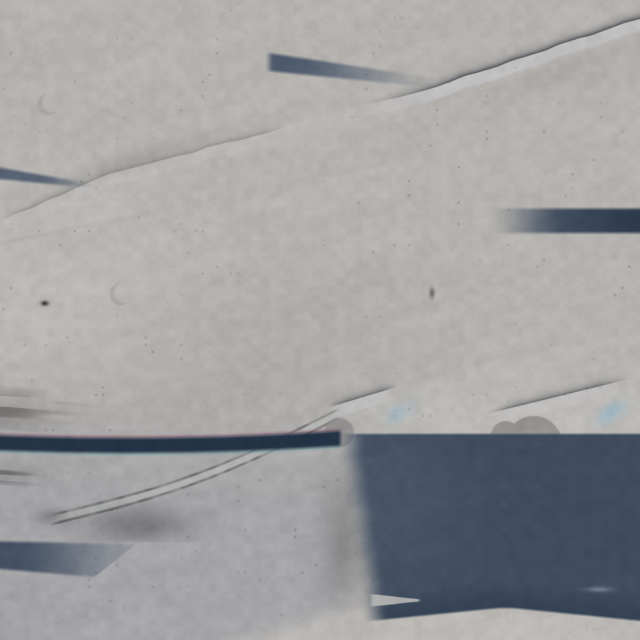
Give the GLSL for this texture, as a three.js fragment shader.

```glsl
// Weathered concrete slabs with slanted joints, crossed by blue-grey shadows.
varying vec2 vUv;

float hash(vec2 p) {
  return fract(sin(dot(p, vec2(127.1, 311.7))) * 43758.5453);
}

float noise(vec2 p) {
  vec2 i = floor(p), f = fract(p);
  f = f * f * (3.0 - 2.0 * f);
  return mix(mix(hash(i), hash(i + vec2(1, 0)), f.x),
             mix(hash(i + vec2(0, 1)), hash(i + 1.0), f.x), f.y);
}

float fbm(vec2 p) {
  float sum = 0.0, amp = 0.5;
  for (int i = 0; i < 4; i++) {
    sum += amp * noise(p);
    p = p * 2.03 + 7.3;
    amp *= 0.5;
  }
  return sum;
}

// falls from 1 to 0 between a and b
float fall(float a, float b, float x) {
  return 1.0 - smoothstep(a, b, x);
}

// 1 between a and b, with soft ends
float span(float x, float a, float b, float soft) {
  return smoothstep(a - soft, a + soft, x) * fall(b - soft, b + soft, x);
}

// 1 inside half-width w around zero
float band(float d, float w) {
  return fall(w - 0.004, w + 0.004, abs(d));
}

// soft elliptical spot
float spot(vec2 p, float cx, float cy, float rx, float ry) {
  vec2 q = (p - vec2(cx, cy)) / vec2(rx, ry);
  return exp(-dot(q, q));
}

float disc(vec2 p, float cx, float cy, float r) {
  return fall(r - 0.002, r + 0.002, length(p - vec2(cx, cy)));
}

// dark lip over a pale face; d is the height above the joint
vec3 joint(vec3 col, float d, float dark, float pale) {
  col = mix(col, vec3(0.77, 0.77, 0.78), pale * span(d, -0.02, 0.0, 0.003));
  float lip = smoothstep(-0.002, 0.001, d) * exp(-max(d, 0.0) / 0.005);
  return mix(col, vec3(0.24, 0.25, 0.28), dark * lip);
}

void main() {
  vec2 p = vUv;
  float x = p.x, y = p.y;
  vec3 shade = vec3(0.25, 0.30, 0.37), deep = vec3(0.14, 0.20, 0.27);

  // concrete tone, cooler towards the lower left
  vec3 col = vec3(0.71, 0.70, 0.685) + 0.025 * spot(p, 0.1, 0.54, 0.25, 0.14);
  col = mix(col, vec3(0.645, 0.645, 0.655), fall(0.2, 0.47, y + 0.06 * x) * fall(0.5, 0.62, x));
  col -= 0.03 * spot(p, 0.42, 0.45, 0.25, 0.13);
  col += 0.04 * spot(p, 0.8, 0.35, 0.25, 0.06);
  col = mix(col, vec3(0.735, 0.725, 0.71), fall(0.03, 0.07, y + 0.3 * max(0.55 - x, 0.0)));

  // long slanted joint and a faint one below it
  float d = y - 0.655 - 0.44 * min(x, 0.156) - 0.27 * clamp(x - 0.156, 0.0, 0.524) - 0.335 * max(x - 0.68, 0.0);
  d += 0.003 * (noise(vec2(x * 40.0, 2)) - 0.5);
  float strong = smoothstep(0.55, 0.72, x);
  col = joint(col, d, 0.3 * span(x, 0.02, 0.43, 0.03) + 0.85 * strong, 0.2 + 0.5 * strong);
  col -= 0.05 * spot(vec2(x, d), 0.22, 0.012, 0.13, 0.014);
  col -= 0.03 * spot(vec2(x, d), 0.9, -0.045, 0.15, 0.025);
  col -= 0.03 * band(y - 0.62 - 0.2 * x, 0.003) * fall(0.05, 0.3, x);

  // short joints above the large shadow
  float reach = span(x, 0.523, 0.61, 0.015);
  col = joint(col, y - 0.366 - 0.3 * (x - 0.52), 0.65 * reach, 0.55 * reach);
  reach = span(x, 0.78, 0.96, 0.03);
  col = joint(col, y - 0.355 - 0.245 * (x - 0.765), 0.65 * reach, 0.45 * reach);

  // narrow double crack
  d = y - 0.193 - 0.375 * (x - 0.1) + 0.018 * sin((x - 0.1) * 7.3);
  reach = span(x, 0.085, 0.525, 0.01);
  col = mix(col, vec3(0.73, 0.74, 0.73), 0.5 * reach * band(d, 0.006));
  col -= 0.18 * reach * fall(0.0, 0.004, abs(abs(d) - 0.007)) * (0.5 + noise(p * 90.0));
  col -= 0.13 * spot(p, 0.08, 0.193, 0.025, 0.012);

  // paired blue stains and crescents, then domes
  for (int i = 0; i < 2; i++) {
    float k = float(i);
    vec2 q = p - vec2(0.625 + 0.332 * k, 0.355);
    q.x -= 0.7 * q.y;
    col = mix(col, vec3(0.59, 0.70, 0.75), 0.75 * spot(q, 0.0, 0.0, 0.018, 0.017) * (0.5 + noise(p * 60.0)));
    q = p - vec2(0.075 + 0.113 * k, 0.837 - 0.297 * k);
    col -= 0.055 * disc(q, 0.0, 0.0, 0.017) * (1.0 - disc(q, 0.007, 0.003, 0.016));
  }
  float dome = max(disc(p, 0.834, 0.305, 0.045), disc(p, 0.79, 0.319, 0.023));
  col = mix(col, vec3(0.56, 0.55, 0.55), 0.85 * max(dome, disc(p, 0.53, 0.324, 0.023)));

  // feathered streaks and a smudge
  float streak = smoothstep(0.45, 0.8, noise(vec2(x * 7.0, y * 130.0 + x * 9.0)));
  col -= (0.06 + 0.17 * streak) * (spot(p, 0.0, 0.36, 0.09, 0.028) + spot(p, 0.0, 0.263, 0.07, 0.02));
  col -= 0.17 * spot(p, 0.215, 0.18, 0.075, 0.028) * smoothstep(0.15, 0.156, y);

  // tapered shadow bars
  float bar = band(y - 0.903 + 0.125 * (x - 0.42), 0.014 - 0.025 * (x - 0.42));
  col = mix(col, shade + 0.06, bar * smoothstep(0.413, 0.428, x) * fall(0.44, 0.71, x));
  bar = band(y - 0.729 + 0.135 * x, 0.009 - 0.04 * x);
  col = mix(col, shade + 0.05, 0.9 * bar * fall(0.06, 0.16, x));
  bar = band(y - 0.655, 0.019) * smoothstep(0.755, 0.89, x);
  col = mix(col, mix(shade, deep, 0.6 * smoothstep(0.85, 1.0, x)), bar);
  bar = span(y, 0.111 - 0.085 * x, 0.154 - 0.02 * x, 0.004) * fall(-0.003, 0.003, x - 0.15 - 1.25 * (y - 0.1));
  col = mix(col, shade + 0.02, bar * (1.0 - 0.75 * smoothstep(0.02, 0.2, x)));

  // large shadow with a blurred left side and a bent lower edge
  float left = 0.538 + 0.14 * (0.322 - y) - 0.008 * noise(vec2(3, y * 35.0));
  float side = smoothstep(left - 0.012, left + 0.035, x);
  float base = 0.05 - 0.1 * max(abs(x - 0.79) - 0.01, 0.0);
  col -= 0.12 * spot(p, 0.54, 0.16, 0.035, 0.1) * (1.0 - side);
  vec3 inner = shade + 0.04 * spot(p, 0.6, 0.22, 0.12, 0.12);
  inner = mix(inner, deep, 0.4 * fall(base, base + 0.05, y));
  col = mix(col, inner, side * span(y, base, 0.322, 0.003));
  float gap = fall(0.0, 0.003, abs(y - 0.062) - 0.008 * fall(0.57, 0.67, x));
  col = mix(col, vec3(0.67), gap * span(x, 0.58, 0.655, 0.004));
  col += 0.18 * spot(p, 0.935, 0.079, 0.02, 0.004);

  // long dark band with coloured fringes
  d = y - 0.308 + 0.04 * x - 0.1 * x * x;
  reach = fall(0.527, 0.537, x);
  col = mix(col, vec3(0.55, 0.36, 0.44), 0.6 * reach * band(d - 0.013, 0.002));
  col = mix(col, vec3(0.42, 0.61, 0.63), 0.6 * reach * band(d + 0.013, 0.002));
  col = mix(col, deep, reach * band(d, 0.0115));

  // grain, slanted brushing and pits
  float grain = 0.07 * fbm(p * 75.0) + 0.035 * fbm(vec2(x * 5.0, (y - 0.25 * x) * 45.0));
  float lit = smoothstep(0.2, 0.65, col.g);
  col += (grain - 0.05) * (0.45 + 0.55 * lit);
  vec2 cell = p * 90.0;
  float pit = step(0.965, hash(floor(cell))) * fall(0.05, 0.3, length(fract(cell) - 0.5));
  col -= 0.12 * pit * lit * noise(p * 9.0);
  col -= 0.5 * spot(p, 0.07, 0.526, 0.006, 0.004) + 0.3 * spot(p, 0.675, 0.542, 0.004, 0.008);
  gl_FragColor = vec4(clamp(col, 0.0, 1.0), 1.0);
}
```
